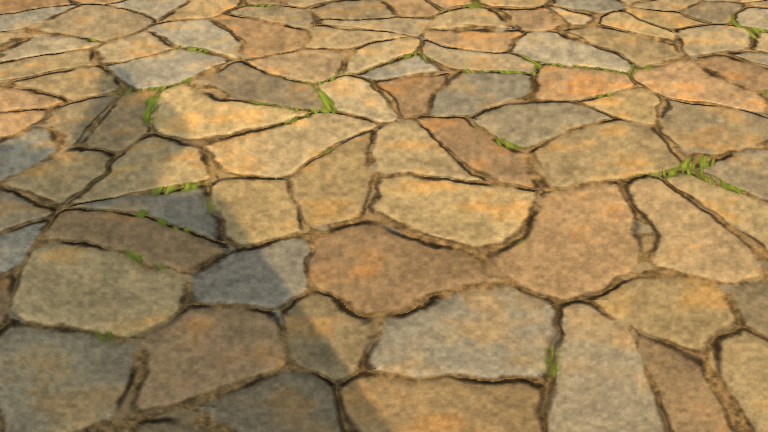
Write a Shadertoy shader that draws this texture.

```glsl
#define HORIZON 1.6
#define DEPTH 2.0
#define STONES 5.0
#define MISSING 0.22
#define JOINT 0.03
#define STONE_TAN vec3(0.69, 0.59, 0.43)
#define STONE_GOLD vec3(0.79, 0.65, 0.42)
#define STONE_GREY vec3(0.68, 0.62, 0.50)
#define STONE_RUST vec3(0.74, 0.57, 0.38)
#define EARTH vec3(0.64, 0.49, 0.29)
#define GRASS vec3(0.44, 0.46, 0.16)
#define SHADE vec3(0.70, 0.76, 0.84)

vec2 hash2(vec2 p) {
    vec3 q = fract(p.xyx * vec3(0.1031, 0.1030, 0.0973));
    q += dot(q, q.yzx + 33.33);
    return fract((q.xx + q.yz) * q.zy);
}

float noise(vec2 p) {
    vec2 i = floor(p), f = fract(p);
    f = f * f * (3.0 - 2.0 * f);
    float low = mix(hash2(i).x, hash2(i + vec2(1, 0)).x, f.x);
    float high = mix(hash2(i + vec2(0, 1)).x, hash2(i + vec2(1, 1)).x, f.x);
    return mix(low, high, f.y);
}

float fbm(vec2 p) {
    float sum = 0.0, amp = 0.5;
    for (int i = 0; i < 5; i++) {
        sum += amp * noise(p);
        p = mat2(1.6, 1.2, -1.2, 1.6) * p + 7.3;
        amp *= 0.5;
    }
    return sum;
}

float smoothMin(float a, float b, float k) {
    float h = max(k - abs(a - b), 0.0) / k;
    return min(a, b) - h * h * k * 0.25;
}

// Rounded cells with some seeds left out: x = border distance, yz = outward normal
vec3 cells(vec2 p, out vec2 id) {
    vec2 base = floor(p), nearest = vec2(9.0);
    id = base;
    for (int j = -2; j <= 2; j++)
    for (int i = -2; i <= 2; i++) {
        vec2 cell = base + vec2(i, j);
        if (hash2(cell + 91.7).x < MISSING) continue;
        vec2 r = cell + 0.08 + 0.84 * hash2(cell) - p;
        if (dot(r, r) < dot(nearest, nearest)) { nearest = r; id = cell; }
    }
    float border = 1.0, closest = 9.0;
    vec2 normal = vec2(0.0);
    for (int j = -2; j <= 2; j++)
    for (int i = -2; i <= 2; i++) {
        vec2 cell = id + vec2(i, j);
        if (cell == id || hash2(cell + 91.7).x < MISSING) continue;
        vec2 r = cell + 0.08 + 0.84 * hash2(cell) - p;
        vec2 n = normalize(r - nearest);
        float d = dot(0.5 * (r + nearest), n);
        border = smoothMin(border, d, 0.09);
        if (d < closest) { closest = d; normal = n; }
    }
    return vec3(border, normal);
}

vec3 stoneColour(vec2 id) {
    vec2 h = hash2(id + 37.1), g = hash2(id + 12.9);
    vec3 c = mix(STONE_TAN, STONE_GOLD, h.x);
    c = mix(c, STONE_GREY, 0.85 * smoothstep(0.68, 0.85, h.y));
    c = mix(c, STONE_RUST, 0.8 * smoothstep(0.28, 0.1, h.y));
    return c * (0.88 + 0.2 * g.x);
}

float blob(vec2 p, vec2 centre, vec2 radius) {
    return (length((p - centre) / radius) - 1.0) * min(radius.x, radius.y);
}

// Two standing figures whose cast shadows merge in the lower left
float castShadow(vec2 p) {
    float body = max(dot(p, vec2(0.806, 0.591)) - 0.733, p.y - 0.55);
    float figure = blob(p, vec2(0.27, 0.79), vec2(0.045, 0.055));
    figure = smoothMin(figure, blob(p, vec2(0.31, 0.69), vec2(0.13, 0.085)), 0.04);
    figure = smoothMin(figure, blob(p, vec2(0.25, 0.56), vec2(0.11, 0.12)), 0.05);
    figure = min(figure, blob(p, vec2(0.04, 0.59), vec2(0.12, 0.08)));
    return smoothstep(0.012, -0.012, smoothMin(body, figure, 0.05));
}

void mainImage(out vec4 fragColor, in vec2 fragCoord) {
    vec2 uv = fragCoord / iResolution.y;
    float centre = 0.5 * iResolution.x / iResolution.y;

    // Ground plane in perspective
    float depth = HORIZON - uv.y;
    vec2 ground = STONES * vec2(uv.x - centre, DEPTH) / depth + 20.0;
    float blur = 0.02 + 0.5 * STONES * DEPTH / (depth * depth * iResolution.y);
    vec2 warp = vec2(noise(ground * 0.7), noise(ground * 0.7 + 40.0)) - 0.5;
    vec2 rough = vec2(fbm(ground * 4.0), fbm(ground * 4.0 + 60.0)) - 0.5;
    vec2 p = ground + 0.7 * warp + 0.16 * rough;

    // Joints filled with earth and pebbles
    vec2 id, pebbleId;
    vec3 stone = cells(p, id);
    vec3 pebble = cells(p * 5.0, pebbleId);
    float patches = noise(ground * 1.6 + 15.0);
    float edge = stone.x - JOINT - 0.10 * patches * patches * patches;
    float grain = fbm(uv * vec2(75.0, 100.0)) - 0.5;
    vec3 earth = EARTH * (0.95 + 0.9 * grain);
    float isPebble = step(0.66, hash2(pebbleId + 5.0).x) * smoothstep(0.05, 0.2, pebble.x);
    earth = mix(earth, stoneColour(pebbleId), 0.65 * isPebble);

    // Stone faces: mottling, fine grain, worn rims
    float mottle = fbm(ground * vec2(2.2, 3.0) + id * 3.7) - 0.5;
    vec3 face = stoneColour(id) * (1.0 + 0.32 * mottle + 0.42 * grain);
    face = mix(face, face * vec3(1.04, 0.95, 0.83), smoothstep(0.0, 0.25, mottle));
    face *= 1.0 - 0.14 * stone.z * smoothstep(0.14, 0.0, edge);
    vec3 colour = mix(earth, face, smoothstep(-blur, blur, edge));

    // Dark crevices, deepest along the far rims
    float crevice = smoothstep(0.025 + blur, 0.0, abs(edge + 0.015));
    float deep = (0.6 + 0.4 * stone.z) * smoothstep(0.2, 0.65, noise(ground * 3.0 + 8.0));
    colour *= 1.0 - 0.68 * crevice * deep;

    // Grass tufts in a few joints
    float tuft = smoothstep(0.70, 0.82, noise(ground * 1.3 + 70.0)) * smoothstep(0.07, -0.02, edge);
    float blades = noise(vec2(uv.x * 130.0 + 20.0 * warp.x, uv.y * 60.0));
    colour = mix(colour, GRASS * (0.45 + blades), tuft * smoothstep(0.3, 0.6, blades));

    // Warm evening light and cast shadows
    colour *= mix(0.94, 1.05, smoothstep(0.0, 0.9, uv.y));
    colour *= mix(vec3(1.0), SHADE, castShadow(uv + 0.012 * rough));
    fragColor = vec4(clamp(colour, 0.0, 1.0), 1.0);
}
```
